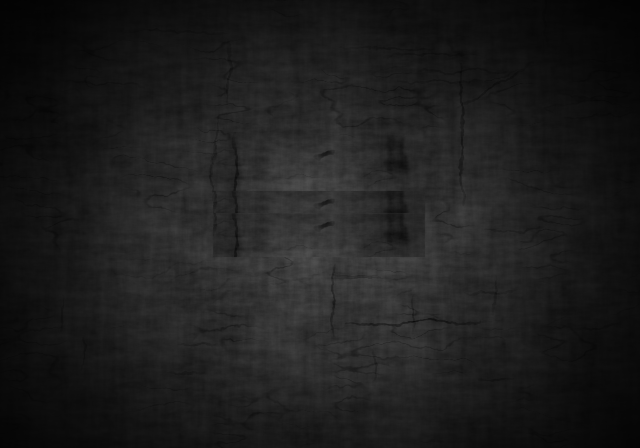
This background is drawn by a WebGL 2 fragment shader. Its source:

```glsl
#version 300 es
precision highp float;
uniform vec2 u_resolution;
out vec4 fragColor;

vec2 hash2(vec2 p) {
  vec3 h = fract(p.xyx * vec3(0.1031, 0.103, 0.0973));
  h += dot(h, h.yzx + 33.33);
  return fract((h.xx + h.yz) * h.zy);
}

float cornerSlope(vec2 cell, vec2 corner, vec2 f) {
  float angle = 6.2832 * hash2(cell + corner + 100.0).x;
  return dot(vec2(cos(angle), sin(angle)), f - corner);
}

float gradientNoise(vec2 p) {
  vec2 i = floor(p), f = p - i;
  vec2 u = f * f * f * (f * (f * 6.0 - 15.0) + 10.0);
  float low = mix(cornerSlope(i, vec2(0, 0), f), cornerSlope(i, vec2(1, 0), f), u.x);
  float high = mix(cornerSlope(i, vec2(0, 1), f), cornerSlope(i, vec2(1, 1), f), u.x);
  return mix(low, high, u.y);
}

float fbm(vec2 p) {
  float sum = 0.0, gain = 1.0;
  for (int i = 0; i < 4; i++) {
    sum += gain * gradientNoise(p);
    p = p * 2.03 + 17.3;
    gain *= 0.55;
  }
  return sum;
}

// Tapered, slightly crooked line from a to b
float crack(vec2 p, vec2 a, vec2 b, float width) {
  vec2 ab = b - a;
  float t = clamp(dot(p - a, ab) / dot(ab, ab), 0.0, 1.0);
  float d = length(p - a - t * ab);
  return (1.0 - smoothstep(0.3 * width, width, d)) * (0.4 + 2.4 * t * (1.0 - t));
}

float softBox(vec2 p, vec2 center, vec2 halfSize, float blur) {
  vec2 d = abs(p - center) - halfSize;
  vec2 m = 1.0 - smoothstep(vec2(-blur), vec2(blur), d);
  return m.x * m.y;
}

float surface(vec2 uv) {
  vec2 p = vec2(uv.x * u_resolution.x / u_resolution.y, uv.y);

  // Central glow
  vec2 r = (uv - vec2(0.5, 0.46)) / vec2(0.48, 0.56);
  float light = 0.25 * exp(-1.35 * dot(r, r)) - 0.006;

  // Cloudy stains and woven streaks
  float grain = 0.26 * fbm(p * 5.0);
  grain += 0.2 * fbm(p * vec2(8.0, 42.0) + 31.0);
  grain += 0.16 * fbm(p * vec2(46.0, 7.0) + 57.0);
  grain += 0.14 * fbm(p * vec2(45.0, 70.0) + 83.0);

  // Wrinkles following the weave
  vec2 bend = p + 0.012 * vec2(fbm(p * 16.0), fbm(p * 16.0 + 41.0));
  float ridge = abs(gradientNoise(bend * vec2(8.0, 30.0) + 9.0));
  float patches = smoothstep(-0.05, 0.3, gradientNoise(p * 7.0 + 65.0));
  float dark = 0.25 * patches * (1.0 - smoothstep(0.0, 0.07, ridge));

  // Scattered fine cracks
  for (int i = 0; i < 24; i++) {
    vec2 seed = hash2(vec2(float(i), 7.0));
    vec2 a = vec2(0.12 + 1.2 * seed.x, 0.06 + 0.88 * seed.y);
    vec2 along = i % 3 == 0 ? vec2(0.006, 0.13) : vec2(0.15, 0.02 * seed.x - 0.01);
    dark += 0.22 * crack(bend, a, a + along * (0.4 + seed.y), 0.0035);
  }

  // Long cracks
  dark += 0.35 * crack(bend, vec2(0.525, 0.44), vec2(0.527, 0.7), 0.005);
  dark += 0.3 * crack(bend, vec2(0.509, 0.77), vec2(0.512, 0.91), 0.004);
  dark += 0.4 * crack(bend, vec2(1.032, 0.54), vec2(1.028, 0.86), 0.004);
  dark += 0.45 * crack(bend, vec2(0.77, 0.277), vec2(1.07, 0.28), 0.004);
  dark += 0.3 * crack(bend, vec2(0.744, 0.25), vec2(0.744, 0.41), 0.004);
  dark += 0.3 * crack(bend, vec2(1.02, 0.76), vec2(1.19, 0.86), 0.004);
  dark += 0.55 * crack(bend, vec2(0.71, 0.645), vec2(0.738, 0.654), 0.007);

  // Worn dark strips
  dark += 0.28 * softBox(bend, vec2(0.885, 0.655), vec2(0.022, 0.04), 0.008);
  dark += 0.12 * softBox(bend, vec2(0.91, 0.7), vec2(0.11, 0.14), 0.06);
  dark += 0.16 * softBox(bend, vec2(0.522, 0.62), vec2(0.012, 0.08), 0.012);

  return max(light, 0.0) * max(1.02 + grain - dark, 0.25);
}

void main() {
  vec2 uv = gl_FragCoord.xy / u_resolution;
  vec2 edge = 0.6 / u_resolution;
  float shade = surface(uv);

  // Two displaced slabs repeat the surface above them
  float upper = softBox(uv, vec2(0.4985, 0.549), vec2(0.1655, 0.025), edge.y);
  float lower = softBox(uv, vec2(0.4985, 0.475), vec2(0.1655, 0.049), edge.y);
  shade = mix(shade, surface(uv + vec2(0.0, 0.109)), upper);
  shade = mix(shade, surface(uv + vec2(0.0, 0.159)), lower);

  fragColor = vec4(vec3(shade), 1.0);
}
```
